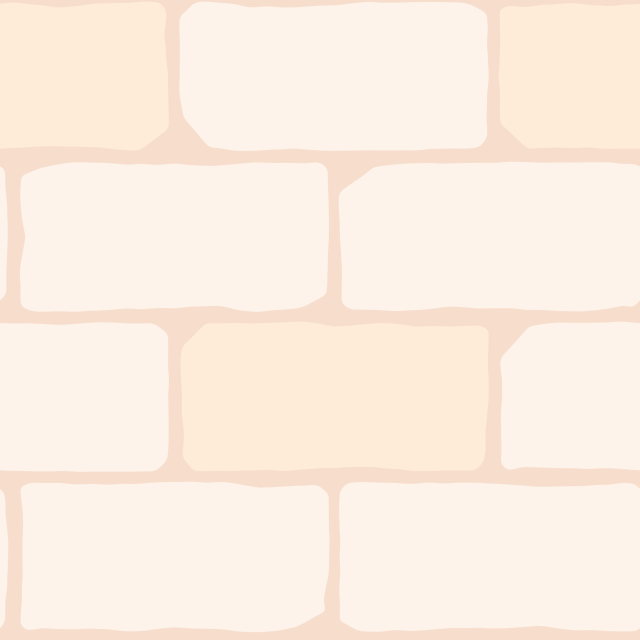
Give the GLSL for this texture, as a Shadertoy shader.

```glsl
// Pale brick wall in running bond: two hand-cut bricks across, four courses down.
// Each brick is a box distance with uneven sides and randomly chipped corners,
// filled flat in white or cream over peach mortar. The wall tiles seamlessly.

#define GRID vec2(2.0, 4.0)        // bricks across, courses down
#define SHIFT vec2(0.044, 0.02)    // wall offset, in bricks
#define HALF_GAP 0.007             // half the narrowest joint
#define WOBBLE 0.011               // deepest unevenness of a side
#define KNOTS 15.0                 // bends in a side per canvas width
#define CHIP vec2(0.007, 0.036)    // smallest and largest corner chip
#define ROUNDING 0.006             // softening of the corners
#define SEED 4.7
#define MORTAR vec3(0.965, 0.867, 0.800)
#define WHITE vec3(0.996, 0.953, 0.918)
#define CREAM vec3(0.996, 0.922, 0.847)

float hash(vec3 p) {
    p = fract((p + SEED) * vec3(0.1031, 0.1130, 0.0973));
    p += dot(p, p.yzx + 33.33);
    return fract((p.x + p.y) * p.z);
}

// Value noise along a line, with nearly straight runs between bends.
float lineNoise(float t, float seed, float side) {
    float i = floor(t), f = t - i;
    f = mix(f, smoothstep(0.0, 1.0, f), 0.6);
    return mix(hash(vec3(i, seed, side)), hash(vec3(i + 1.0, seed, side)), f);
}

// Inward displacement of one side: broad bends plus finer nicks.
float unevenness(float t, float seed, float side) {
    float broad = lineNoise(t * KNOTS, seed, side);
    float fine = lineNoise(t * KNOTS * 2.6, seed + 50.0, side);
    return WOBBLE * (0.8 * broad * broad + 0.2 * fine);
}

float smoothMax(float a, float b, float r) {
    float h = max(r - abs(a - b), 0.0) / r;
    return max(a, b) + 0.25 * h * h * r;
}

// Signed distance to a brick; p is measured from its centre.
float brickDistance(vec2 p, vec2 id) {
    float seed = id.x * 11.0 + id.y * 23.0;
    vec2 side = step(0.0, p);
    vec2 halfSize = 0.5 / GRID - HALF_GAP;
    halfSize -= vec2(unevenness(p.y + 1.0, seed, side.x + 2.0),
                     unevenness(p.x + 1.0, seed, side.y + 6.0));
    vec2 d = abs(p) - halfSize;

    // A slanted cut whose depth and slope vary from corner to corner.
    float corner = side.x + 2.0 * side.y;
    float depth = hash(vec3(seed, corner, 91.0));
    float slope = mix(0.5, 1.2, hash(vec3(seed, corner, 37.0)));
    float cut = dot(d, normalize(vec2(slope, 1.0)))
              + mix(CHIP.x, CHIP.y, depth * depth * depth);

    return smoothMax(smoothMax(d.x, d.y, ROUNDING), cut, ROUNDING);
}

void mainImage(out vec4 fragColor, in vec2 fragCoord) {
    vec2 uv = fragCoord / iResolution.xy;

    // Locate the brick, moving every other course by half a brick.
    vec2 wall = uv * GRID - SHIFT;
    float course = mod(floor(wall.y), GRID.y);
    wall.x -= 0.5 * mod(course, 2.0);
    vec2 id = vec2(mod(floor(wall.x), GRID.x), course);
    vec2 p = (fract(wall) - 0.5) / GRID;

    // One brick in each odd course is cream, stepping along as it climbs.
    float isCream = 1.0 - step(0.5, abs(id.y - 2.0 * id.x - 1.0));
    vec3 brick = mix(WHITE, CREAM, isCream);

    float edge = 0.75 / iResolution.y;
    float cover = 1.0 - smoothstep(-edge, edge, brickDistance(p, id));
    fragColor = vec4(mix(MORTAR, brick, cover), 1.0);
}
```
